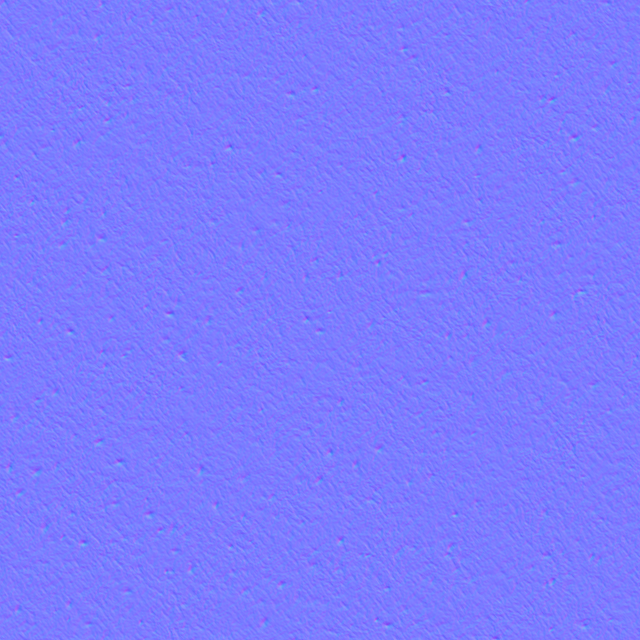
This texture map is drawn by a WebGL 2 fragment shader. Its source:

```glsl
#version 300 es
precision highp float;

uniform vec2 u_resolution;
out vec4 fragColor;

// Surface layers: frequencies in cells per canvas, strengths as slopes
const vec2 FLAT_TONE = vec2(0.487, 0.487);
const vec2 SLOPE_GAIN = vec2(1.04, 1.08);
const float STREAK_ANGLE = -0.86;
const vec2 STREAK_FREQ = vec2(68.0, 150.0);
const float STREAK_SLOPE = 0.072;
const float DENT_BIAS = 0.6;
const float CREASE_WIDTH = 0.06;
const float GRAIN_FREQ = 215.0;
const float GRAIN_SLOPE = 0.075;
const float BUMP_ANGLE = 0.65;
const vec2 BUMP_FREQ = vec2(62.0, 84.0);
const float BUMP_SLOPE = 0.05;
const float SWELL_FREQ = 24.0;
const float SWELL_SLOPE = 0.014;
const float WARP_FREQ = 18.0;
const float WARP_SIZE = 0.005;
const float PATCH_FREQ = 11.0;
const float PATCH_CONTRAST = 0.5;

// Pits: sizes in canvas units
const float PIT_GRID = 42.0;
const float PIT_SHARE = 0.4;
const vec2 PIT_SIZE = vec2(0.0058, 0.0036);
const float PIT_SLOPE = 0.46;
const float SAMPLE_STEP = 0.0008;

vec2 hash22(vec2 p) {
    vec3 q = fract(vec3(p.xyx) * vec3(0.1031, 0.1030, 0.0973));
    q += dot(q, q.yzx + 33.33);
    return fract((q.xx + q.yz) * q.zy);
}

mat2 rotation(float angle) {
    float c = cos(angle), s = sin(angle);
    return mat2(c, -s, s, c);
}

float cornerRamp(vec2 cell, vec2 corner, vec2 f) {
    return dot(hash22(cell + corner) * 2.0 - 1.0, f - corner);
}

float gradientNoise(vec2 p) {
    vec2 cell = floor(p);
    vec2 f = fract(p);
    vec2 w = f * f * f * (f * (f * 6.0 - 15.0) + 10.0);
    float low = mix(cornerRamp(cell, vec2(0, 0), f), cornerRamp(cell, vec2(1, 0), f), w.x);
    float high = mix(cornerRamp(cell, vec2(0, 1), f), cornerRamp(cell, vec2(1, 1), f), w.x);
    return mix(low, high, w.y);
}

// Noise with flattened tops and steep dents that meet in soft creases
float creasedNoise(vec2 p) {
    float n = gradientNoise(p);
    return n - DENT_BIAS * sqrt(n * n + CREASE_WIDTH * CREASE_WIDTH);
}

// Sparse oval dents with varied size, depth and direction
float pitHeight(vec2 p) {
    vec2 home = floor(p * PIT_GRID);
    float height = 0.0;
    for (int y = -1; y <= 1; y++) {
        for (int x = -1; x <= 1; x++) {
            vec2 cell = home + vec2(x, y);
            vec2 center = (cell + hash22(cell + 71.0)) / PIT_GRID;
            vec2 kind = hash22(cell + 213.0);
            vec2 form = hash22(cell + 397.0);
            float present = step(kind.x, PIT_SHARE);
            vec2 size = PIT_SIZE * mix(0.6, 1.15, form.x);
            vec2 d = rotation(mix(0.0, 1.3, form.y)) * (p - center) / size;
            float depth = PIT_SLOPE * size.y * mix(0.15, 1.0, kind.y * kind.y * kind.y);
            height -= present * depth * exp(-dot(d, d));
        }
    }
    return height;
}

float surfaceHeight(vec2 p) {
    // Slow warp bends the layers, slow patches vary the streak strength
    vec2 bend = vec2(gradientNoise(p * WARP_FREQ + 17.0),
                     gradientNoise(p * WARP_FREQ + 59.0));
    vec2 bent = p + WARP_SIZE * bend;
    vec2 along = rotation(STREAK_ANGLE) * bent;
    vec2 across = rotation(BUMP_ANGLE) * bent;
    float strength = 1.0 + PATCH_CONTRAST * gradientNoise(p * PATCH_FREQ + 5.0);

    float streaks = creasedNoise(along * STREAK_FREQ + 301.0) * STREAK_SLOPE / STREAK_FREQ.y;
    float grain = gradientNoise(along * GRAIN_FREQ + 503.0) * GRAIN_SLOPE / GRAIN_FREQ;
    float bumps = creasedNoise(across * BUMP_FREQ + 101.0) * BUMP_SLOPE / BUMP_FREQ.y;
    float swell = gradientNoise(p * SWELL_FREQ + 211.0) * SWELL_SLOPE / SWELL_FREQ;
    return strength * (streaks + grain) + bumps + swell + pitHeight(p);
}

void main() {
    vec2 p = gl_FragCoord.xy / u_resolution;
    vec2 e = vec2(0.5 * SAMPLE_STEP, 0.0);

    // Central differences give the slope, which is packed as a normal
    vec2 slope = vec2(surfaceHeight(p + e.xy) - surfaceHeight(p - e.xy),
                      surfaceHeight(p + e.yx) - surfaceHeight(p - e.yx)) / SAMPLE_STEP;
    vec3 normal = normalize(vec3(-slope * SLOPE_GAIN, 1.0));
    fragColor = vec4(FLAT_TONE + 0.5 * normal.xy, 0.5 + 0.5 * normal.z, 1.0);
}
```
